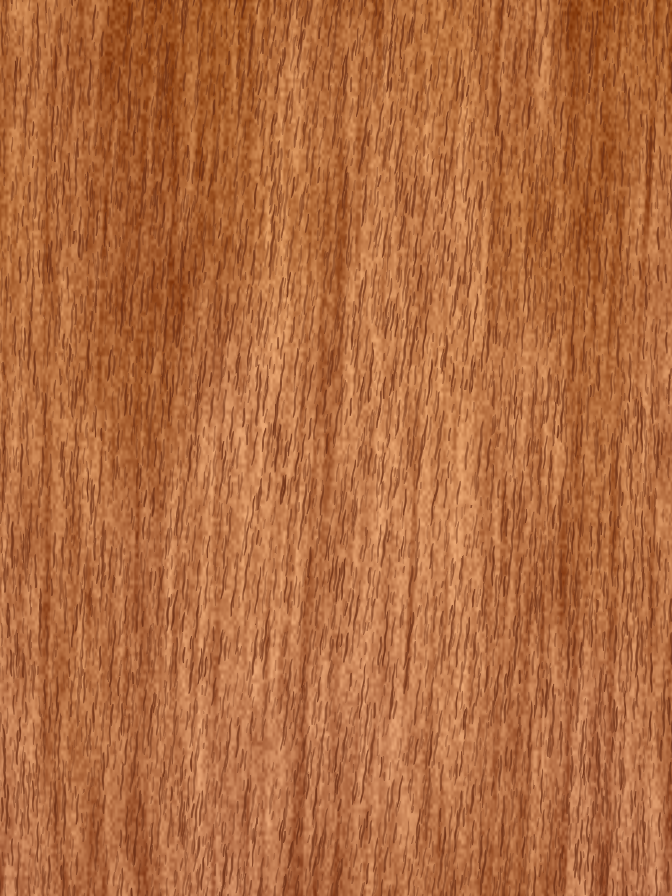
Give the GLSL for this texture, as a WebGL 1 fragment shader.

```glsl
precision highp float;
// Reddish brown wood board: soft vertical bands, fine fibres and short leaning dark pores.

uniform vec2 u_resolution;

const vec3 DARK_WOOD = vec3(0.57, 0.28, 0.115);
const vec3 LIGHT_WOOD = vec3(0.85, 0.58, 0.375);
const vec3 PORE_COLOR = vec3(0.42, 0.18, 0.08);
const vec3 HUE_DRIFT = vec3(0.0, 0.004, 0.03);

const vec2 LONG_CELL = vec2(0.017, 0.075);   // one pore per cell, in canvas widths
const vec2 MID_CELL = vec2(0.012, 0.047);
const vec2 SHORT_CELL = vec2(0.009, 0.026);
const float PORE_WIDTH = 0.0021;
const float PORE_STRENGTH = 0.78;

const vec2 FIBRE_FREQ = vec2(120.0, 9.0);
const vec2 STREAK_FREQ = vec2(95.0, 2.2);
const vec2 GRAIN_FREQ = vec2(260.0, 150.0);
const float FIBRE_CONTRAST = 0.5;
const float GRAIN_CONTRAST = 0.55;
const float STREAK_STRENGTH = 0.45;

float hash(vec2 p) {
  vec3 q = fract(vec3(p.xyx) * 0.1031);
  q += dot(q, q.yzx + 33.33);
  return fract((q.x + q.y) * q.z);
}

float valueNoise(vec2 p) {
  vec2 cell = floor(p);
  vec2 f = fract(p);
  f = f * f * (3.0 - 2.0 * f);
  float low = mix(hash(cell), hash(cell + vec2(1.0, 0.0)), f.x);
  float high = mix(hash(cell + vec2(0.0, 1.0)), hash(cell + 1.0), f.x);
  return mix(low, high, f.y);
}

// Pores lean most in the middle of the board
float grainLean(float x) {
  return 0.06 + 0.07 * sin(5.0 * x - 0.93);
}

// Cellular layer of tapered, leaning dashes
float poreLayer(vec2 p, vec2 size, float width, float density, float seed) {
  vec2 home = floor(p / size);
  float soft = 0.6 / u_resolution.x;
  float cover = 0.0;
  for (int j = -1; j <= 1; j++) {
    for (int i = -1; i <= 1; i++) {
      vec2 cell = home + vec2(float(i), float(j));
      vec2 key = cell + seed;
      vec2 jitter = vec2(hash(key + 11.3), hash(key + 47.7));
      vec2 center = (cell + jitter) * size;
      vec2 d = p - center;
      float lean = grainLean(center.x) + 0.07 * (hash(key + 83.1) - 0.5);
      d.x -= lean * d.y + 0.0007 * sin(d.y * 190.0 + 6.3 * jitter.x);
      float halfLength = size.y * mix(0.2, 0.62, hash(key + 131.9));
      float along = d.y / halfLength;
      float taper = max(0.0, 1.0 - along * along);
      float radius = width * mix(0.65, 1.2, jitter.y) * sqrt(taper);
      float dash = 1.0 - smoothstep(0.25 * radius, radius + soft, abs(d.x));
      float depth = mix(0.45, 1.0, hash(key + 171.3));
      float keep = step(hash(key + 211.7), density);
      cover = max(cover, dash * depth * keep * smoothstep(0.0, 0.25, taper));
    }
  }
  return cover;
}

// Layered sines form uneven vertical bands
float bands(vec2 p) {
  float x = p.x + 0.012 * sin(3.1 * p.y + 4.0 * p.x);
  return 0.06 * sin(21.0 * x + 0.6)
       + 0.07 * sin(47.0 * x + 1.3 * sin(2.3 * p.y))
       + 0.06 * sin(103.0 * x + 1.7 * sin(3.7 * p.y + 1.0));
}

// Soft-edged upright patch that fades downwards
float patchMask(vec2 uv, float left, float right, float bottom) {
  float sides = smoothstep(left - 0.03, left + 0.03, uv.x)
              * (1.0 - smoothstep(right - 0.04, right + 0.04, uv.x));
  return sides * smoothstep(bottom - 0.12, bottom + 0.15, uv.y);
}

void main() {
  vec2 uv = gl_FragCoord.xy / u_resolution;
  vec2 p = gl_FragCoord.xy / u_resolution.x;

  // Broad light and dark zones
  vec2 offset = (uv - vec2(0.52, 0.47)) * vec2(1.8, 1.7);
  float glow = exp(-dot(offset, offset));
  float leftPatch = patchMask(uv, 0.13, 0.35, 0.55);
  float rightPatch = patchMask(uv, 0.83, 0.95, 0.58);
  float blotch = valueNoise(p * vec2(9.0, 4.0) + 5.0) - 0.5;
  float tone = 0.37 + 0.46 * glow - 0.24 * leftPatch - 0.16 * rightPatch;
  tone += bands(p) + 0.18 * blotch;

  // Fibres, long streaks and fine grain
  vec2 q = vec2(p.x - 0.035 * p.y - 0.006 * sin(4.0 * p.y + 9.0 * p.x), p.y);
  float fibre = valueNoise(q * FIBRE_FREQ) - 0.5;
  float grain = valueNoise(p * GRAIN_FREQ + 31.0) - 0.5;
  float streak = smoothstep(0.62, 0.92, valueNoise(q * STREAK_FREQ + 71.0));
  streak *= 0.4 + 0.6 * valueNoise(q * vec2(150.0, 45.0) + 17.0);
  tone += FIBRE_CONTRAST * fibre + GRAIN_CONTRAST * grain - STREAK_STRENGTH * streak;

  // Dark pores, denser in some bands
  float density = 0.62 + 0.5 * (valueNoise(p * vec2(17.0, 3.0) + 91.0) - 0.5);
  float pores = poreLayer(p, LONG_CELL, PORE_WIDTH, density, 3.0);
  pores = max(pores, poreLayer(p, MID_CELL, PORE_WIDTH * 0.85, density, 307.0));
  pores = max(pores, 0.6 * poreLayer(p, SHORT_CELL, PORE_WIDTH * 0.7, density, 613.0));
  pores *= 0.8 + 0.4 * valueNoise(p * vec2(170.0, 110.0) + 53.0);

  // Orange towards the top, pinker towards the bottom
  vec3 color = mix(DARK_WOOD, LIGHT_WOOD, clamp(tone, -0.35, 1.25));
  color += HUE_DRIFT * (0.9 - 1.6 * uv.y + blotch);
  color = mix(color, PORE_COLOR, min(pores * PORE_STRENGTH, 0.9));
  gl_FragColor = vec4(clamp(color, 0.0, 1.0), 1.0);
}
```
